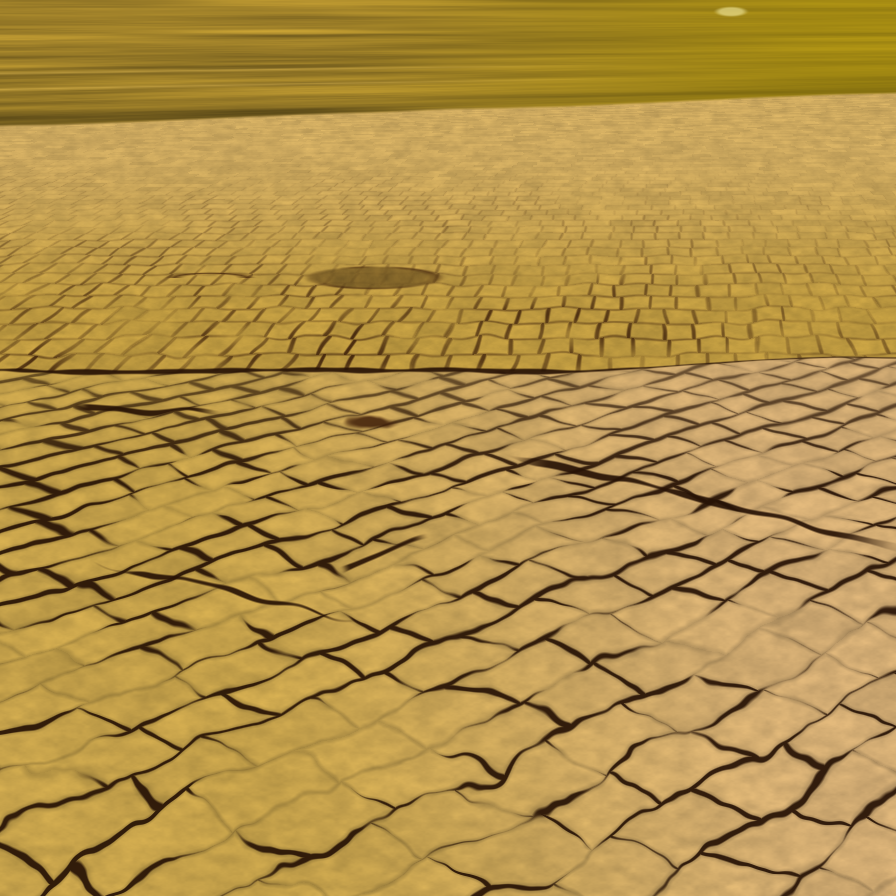
Reproduce this texture procedurally as a WebGL 1 fragment shader.

```glsl
precision highp float;
// A worn stone pavement receding below a streaked golden field.
// Perspective division lays diagonal slabs in front and small setts behind;
// value noise bends the joints, varies their depth and grains the stone.
uniform vec2 u_resolution;

const vec3 JOINT = vec3(0.15, 0.07, 0.02);

float hash(vec2 p) {
  vec3 a = fract(vec3(p.xyx) * 0.1031);
  a += dot(a, a.yzx + 33.33);
  return fract((a.x + a.y) * a.z);
}

float noise(vec2 p) {
  vec2 i = floor(p), f = fract(p);
  f = f * f * (3.0 - 2.0 * f);
  return mix(mix(hash(i), hash(i + vec2(1.0, 0.0)), f.x),
             mix(hash(i + vec2(0.0, 1.0)), hash(i + 1.0), f.x), f.y);
}

float fbm(vec2 p) {
  float sum = 0.0, amp = 0.5;
  for (int i = 0; i < 4; i++) {
    sum += amp * noise(p);
    p = p * 2.03 + 17.1;
    amp *= 0.5;
  }
  return sum;
}

float stroke(float dist, float width, float soft) {
  return 1.0 - smoothstep(width - soft, width + soft, dist);
}

// Signed relative distance: negative inside the ellipse.
float ellipse(vec2 p, vec2 center, vec2 radii) {
  return length((p - center) / radii) - 1.0;
}

// Tapered irregular crack between two points.
float crack(vec2 p, vec2 a, vec2 b, float width, float soft) {
  vec2 ab = b - a;
  float t = clamp(dot(p - a, ab) / dot(ab, ab), 0.0, 1.0);
  float wobble = (noise(vec2(p.x * 24.0, a.y * 90.0)) - 0.5) * 0.012;
  float dist = length(p + vec2(0.0, wobble) - a - ab * t);
  float w = width * (0.25 + noise(vec2(p.x * 30.0, a.x * 50.0)));
  return stroke(dist, w, soft) * smoothstep(0.0, 0.12, t) * smoothstep(1.0, 0.8, t);
}

// Rows of stones with random shifts: xy are edge distances, zw identify the stone.
vec4 bond(vec2 p, vec2 size) {
  float row = floor(p.y / size.y);
  vec2 q = vec2(p.x / size.x + hash(vec2(row, 3.0)), p.y / size.y);
  return vec4((0.5 - abs(fract(q) - 0.5)) * size, floor(q));
}

vec3 slabs(vec2 p, float soft) {
  float depth = 1.05 - p.y;
  vec2 warp = vec2(fbm(p * 8.0), fbm(p * 8.0 + 40.0)) - 0.47;
  vec2 q = vec2(p.x - 0.55, 1.8) / depth + warp * 0.13;
  vec4 slab = bond(vec2(q.x + q.y, q.y - q.x) * 0.7071, vec2(0.15, 0.1));
  float dist = min(slab.x, slab.y) * 0.75 * depth * depth;
  float wear = noise(q * 10.0 + 5.0);
  float width = 0.0042 * depth * smoothstep(0.1, 0.85, wear) * mix(1.05, 0.8, p.x);
  float gap = stroke(dist, width, soft) * smoothstep(0.2, 0.5, wear);
  gap *= mix(0.55, 1.0, smoothstep(0.6, 0.45, p.y));
  float shade = stroke(dist, width + 0.003 * depth, 0.003);
  float rose = smoothstep(0.2, 0.95, p.x + 0.3 * (p.y - 0.3));
  vec3 stone = mix(vec3(0.77, 0.63, 0.29), vec3(0.82, 0.67, 0.45), rose);
  stone *= 0.97 + 0.06 * hash(slab.zw);
  stone *= 0.9 + 0.22 * fbm(vec2(p.x, p.y * 1.8) * 55.0);
  return mix(stone * (1.0 - 0.14 * shade), JOINT, gap * 0.92);
}

vec3 setts(vec2 p, float soft) {
  float depth = max(0.95 - p.y, 0.04);
  float spread = depth + 0.2;
  vec2 bend = vec2(noise(p * 35.0), noise(p * 35.0 + 9.0)) - 0.5;
  vec2 q = vec2((p.x - 0.75) / spread, 1.0 / depth) + bend * vec2(0.018, 0.07);
  vec4 sett = bond(q, vec2(0.065, 0.17));
  float sideways = sett.x * spread * mix(0.65, 1.0, p.x);
  float across = sett.y * depth * depth;
  float width = 0.0062 * depth;
  float gap = max(stroke(sideways, width, soft), 0.6 * stroke(across, width * 0.6, soft));
  gap *= smoothstep(0.09, 0.34, depth) * (0.15 + 0.9 * noise(p * vec2(22.0, 40.0)));
  gap *= mix(1.0, 0.6, smoothstep(0.6, 1.0, p.x));
  vec3 stone = mix(vec3(0.74, 0.6, 0.25), vec3(0.8, 0.66, 0.37), smoothstep(0.64, 0.84, p.y));
  stone *= 0.96 + 0.08 * hash(sett.zw);
  stone *= 0.91 + 0.19 * fbm(p * vec2(90.0, 170.0));
  return mix(stone, JOINT * 1.4, gap * 0.85);
}

vec3 field(vec2 p, float edge) {
  float y = p.y - 0.025 * p.x * smoothstep(1.0, 0.86, p.y);
  float streak = fbm(vec2(p.x * 3.0, y * 190.0));
  vec3 color = mix(vec3(0.62, 0.5, 0.16), vec3(0.63, 0.53, 0.07), smoothstep(0.3, 1.0, p.x));
  float left = 1.0 - smoothstep(0.35, 0.75, p.x);
  color *= 1.0 + mix(0.35, 0.75, left) * (streak - 0.47);
  float pale = stroke(abs(y - 0.9), 0.001, 0.002) + stroke(abs(y - 0.918), 0.001, 0.002);
  color += vec3(0.2, 0.17, 0.1) * pale * left;
  float bank = 1.0 - smoothstep(0.004, 0.028, p.y - edge);
  color *= 1.0 - bank * mix(0.32, 0.08, smoothstep(0.0, 0.7, p.x));
  float glint = stroke(ellipse(p, vec2(0.816, 0.987), vec2(0.016, 0.005)), 0.0, 0.3);
  return mix(color, vec3(0.88, 0.83, 0.5), 0.8 * glint);
}

void main() {
  vec2 p = gl_FragCoord.xy / u_resolution;
  float soft = 0.0008 + 0.5 / u_resolution.y;
  float bend = (noise(vec2(p.x * 14.0, 3.0)) - 0.5) * 0.005;
  float seam = 0.586 + 0.014 * smoothstep(0.55, 1.0, p.x) + bend;
  float fieldEdge = 0.859 + 0.037 * p.x + bend * 0.5;
  vec3 color = mix(slabs(p, soft), setts(p, soft), smoothstep(-soft, soft, p.y - seam));

  // Seam and long open cracks
  float seamWidth = 0.0024 * mix(1.0, 0.2, smoothstep(0.6, 0.75, p.x)) * (0.4 + noise(p.xx * 20.0));
  float dark = stroke(abs(p.y - seam), seamWidth, soft);
  dark = max(dark, crack(p, vec2(0.56, 0.495), vec2(1.02, 0.385), 0.0038, soft));
  dark = max(dark, crack(p, vec2(0.1, 0.375), vec2(0.41, 0.303), 0.003, soft));
  dark = max(dark, crack(p, vec2(0.08, 0.545), vec2(0.25, 0.539), 0.003, soft));
  dark = max(dark, crack(p, vec2(0.38, 0.362), vec2(0.48, 0.402), 0.004, soft));
  color = mix(color, JOINT, dark * 0.92);

  // Covers and a worn hollow
  float cover = ellipse(p, vec2(0.417, 0.69), vec2(0.071, 0.012));
  color = mix(color, vec3(0.46, 0.35, 0.14) * (0.8 + 0.4 * fbm(p * 90.0)), 0.8 * stroke(cover, 0.0, 0.12));
  color = mix(color, JOINT * 1.5, 0.7 * stroke(abs(cover), 0.07, 0.1) * noise(p * 40.0));
  float arc = abs(ellipse(p, vec2(0.235, 0.69), vec2(0.04, 0.005)));
  color = mix(color, JOINT * 1.5, 0.75 * stroke(arc, 0.12, 0.2) * step(0.69, p.y));
  float hollow = ellipse(p, vec2(0.416, 0.529), vec2(0.032, 0.008)) + noise(p * 90.0) * 0.5;
  color = mix(color, JOINT * 1.6, 0.85 * stroke(hollow, 0.0, 0.3));

  color = mix(color, field(p, fieldEdge), smoothstep(-0.002, 0.002, p.y - fieldEdge));
  gl_FragColor = vec4(color, 1.0);
}
```
